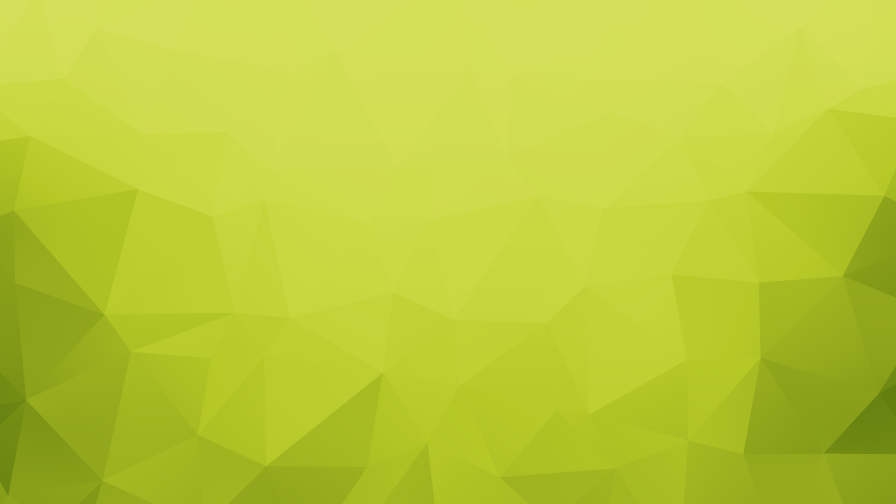
Give the GLSL for this background, as a Shadertoy shader.

```glsl
#define ROWS 6.2
#define JITTER 0.80
#define FALLOFF 1.7
#define FLOOR_DEPTH 0.55
#define SIDE_DEPTH 0.48
#define SIDE_POWER 2.6
#define CALM_CONTRAST 0.025
#define DEEP_CONTRAST 0.24
#define FACET_SLOPE 0.16
#define FLATNESS 0.65

vec2 hash2(vec2 p) {
    vec2 q = vec2(dot(p, vec2(127.1, 311.7)), dot(p, vec2(269.5, 183.3)));
    return fract(sin(q) * 43758.5);
}

float cross2(vec2 a, vec2 b) {
    return a.x * b.y - a.y * b.x;
}

float spot(vec2 uv, vec2 center, vec2 radius) {
    vec2 d = (uv - center) / radius;
    return exp(-dot(d, d));
}

// Light lime at 0, deep olive green at 1
vec3 ramp(float depth) {
    vec3 stops[6] = vec3[6](
        vec3(0.835, 0.875, 0.35), vec3(0.785, 0.845, 0.25),
        vec3(0.71, 0.785, 0.15), vec3(0.61, 0.69, 0.12),
        vec3(0.51, 0.60, 0.09), vec3(0.39, 0.50, 0.06));
    float s = clamp(depth, 0.0, 1.0) * 5.0;
    int i = min(int(s), 4);
    return mix(stops[i], stops[i + 1], s - float(i));
}

// Broad shading: bright top and middle, dark lower sides
float depthAt(vec2 uv) {
    uv = clamp(uv, 0.0, 1.0);
    float side = pow(abs(2.0 * uv.x - 1.0), SIDE_POWER);
    float rise = 1.0 - smoothstep(0.5, 1.0, uv.y);
    float foot = mix(0.65, 1.0, smoothstep(0.0, 0.25, uv.y));
    float depth = FLOOR_DEPTH * pow(1.0 - uv.y, FALLOFF);
    depth += SIDE_DEPTH * side * rise * foot;
    depth += 0.14 * spot(uv, vec2(0.07, 0.15), vec2(0.07, 0.10));
    depth += 0.12 * spot(uv, vec2(0.95, 0.18), vec2(0.06, 0.09));
    depth += 0.12 * spot(uv, vec2(0.00, 0.55), vec2(0.06, 0.07));
    depth += 0.08 * spot(uv, vec2(0.97, 0.50), vec2(0.06, 0.12));
    depth += 0.10 * spot(uv, vec2(0.32, 0.06), vec2(0.10, 0.08));
    depth -= 0.06 * spot(uv, vec2(0.72, 0.34), vec2(0.08, 0.08));
    return depth;
}

vec2 vertexAt(vec2 id) {
    return id + 0.5 + JITTER * (hash2(id) - 0.5);
}

// Signed distance inside a triangle, positive within
float insideTriangle(vec2 p, vec2 a, vec2 b, vec2 c) {
    float turn = sign(cross2(b - a, c - a));
    float ab = cross2(normalize(b - a), p - a);
    float bc = cross2(normalize(c - b), p - b);
    float ca = cross2(normalize(a - c), p - c);
    return min(turn * ab, min(turn * bc, turn * ca));
}

// Facet colour in rgb, weighted by its coverage in alpha
vec4 facet(vec2 p, vec2 a, vec2 b, vec2 c, vec2 seed, vec2 toUv, float pixel) {
    float cover = clamp(insideTriangle(p, a, b, c) / pixel + 0.5, 0.0, 1.0);
    if (cover <= 0.0) return vec4(0.0);
    vec2 middle = (a + b + c) / 3.0;
    vec2 rnd = hash2(seed + 57.3);
    float angle = 6.2832 * rnd.y;
    float flatDepth = depthAt(middle * toUv);
    float depth = mix(depthAt(p * toUv), flatDepth, FLATNESS);
    float contrast = mix(CALM_CONTRAST, DEEP_CONTRAST, smoothstep(0.1, 0.8, flatDepth));
    float slope = dot(p - middle, vec2(cos(angle), sin(angle)));
    depth += contrast * (rnd.x - 0.5 + FACET_SLOPE * 2.0 * slope);
    return vec4(ramp(depth), 1.0) * cover;
}

void mainImage(out vec4 fragColor, in vec2 fragCoord) {
    vec2 p = ROWS * fragCoord / iResolution.y;
    vec2 toUv = vec2(iResolution.y / iResolution.x, 1.0) / ROWS;
    float pixel = ROWS / iResolution.y;
    vec2 home = floor(p - 0.5);
    vec4 sum = vec4(0.0);

    // Each jittered quad splits along its shorter diagonal
    for (int y = -1; y <= 1; y++)
    for (int x = -1; x <= 1; x++) {
        vec2 id = home + vec2(x, y);
        vec2 a = vertexAt(id);
        vec2 b = vertexAt(id + vec2(1.0, 0.0));
        vec2 c = vertexAt(id + vec2(1.0, 1.0));
        vec2 d = vertexAt(id + vec2(0.0, 1.0));
        bool split = distance(a, c) < distance(b, d);
        vec2 tip = split ? c : d;
        vec2 base = split ? a : b;
        sum += facet(p, a, b, tip, id, toUv, pixel);
        sum += facet(p, base, c, d, id + 0.37, toUv, pixel);
    }
    vec3 color = sum.a > 0.0 ? sum.rgb / sum.a : ramp(depthAt(p * toUv));
    fragColor = vec4(color, 1.0);
}
```
